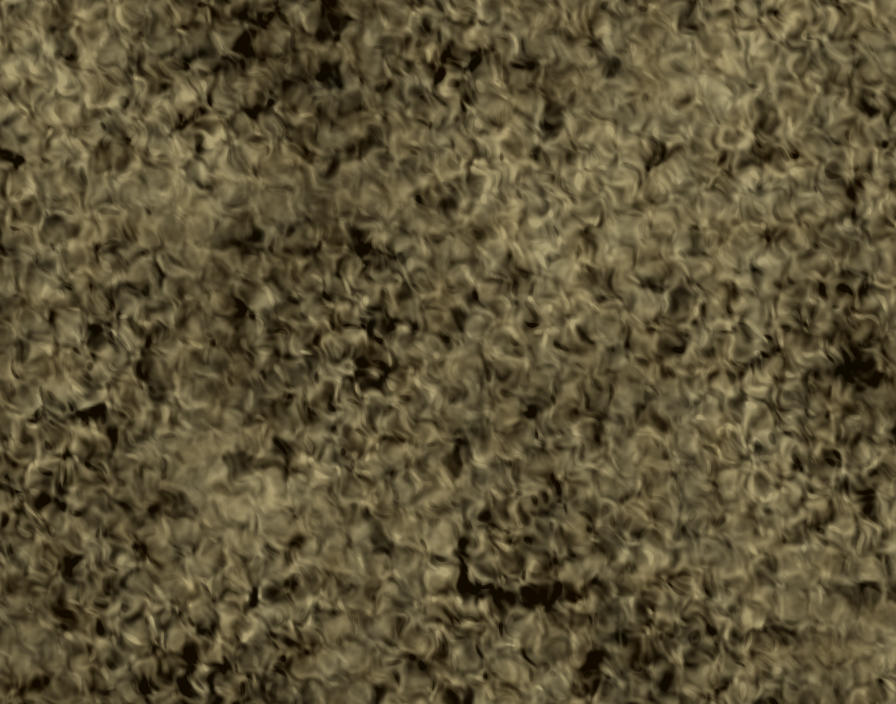
Write a WebGL 2 fragment shader that draws this texture.

```glsl
#version 300 es
precision highp float;
// Rough olive-brown stone: leaning grains and flecks, small pits and broad uneven shading.

uniform vec2 u_resolution;
out vec4 outColor;

const vec3 SHADOW = vec3(0.13, 0.10, 0.04);
const vec3 HIGHLIGHT = vec3(0.56, 0.51, 0.36);
const float BASE_TONE = 0.58;       // 0 = shadow, 1 = highlight
const float LEAN = 2.1;             // main grain direction, radians
const float LEAN_SPREAD = 1.3;      // random turn of single flecks
const float GRAIN_SCALE = 46.0;     // grains per canvas height
const float GRAIN_STRETCH = 0.62;
const float GRAIN_TONE = 0.42;
const float RELIEF_TONE = 0.46;
const vec2 LIGHT_STEP = vec2(-0.006, 0.009);
const float FLECK_SCALE = 35.0;
const vec2 FLECK_SIZE = vec2(0.60, 0.27);
const float FLECK_TONE = 0.29;
const float PIT_SCALE = 16.0;
const float PIT_TONE = 0.42;
const float PATCH_SCALE = 2.7;
const float PATCH_TONE = 0.45;
const float SIDE_LIGHT = 0.12;      // brightening towards the right

float hash(vec2 p) {
    return fract(sin(dot(p, vec2(127.1, 311.7))) * 43758.5453);
}

mat2 rotation(float angle) {
    float c = cos(angle), s = sin(angle);
    return mat2(c, -s, s, c);
}

float cornerSlope(vec2 cell, vec2 offset) {
    float angle = 6.28319 * hash(cell);
    return dot(vec2(cos(angle), sin(angle)), offset);
}

// Gradient noise centred on zero
float noise(vec2 p) {
    vec2 i = floor(p), f = fract(p);
    vec2 w = f * f * f * (f * (f * 6.0 - 15.0) + 10.0);
    vec2 e = vec2(1.0, 0.0);
    float low = mix(cornerSlope(i, f), cornerSlope(i + e.xy, f - e.xy), w.x);
    float high = mix(cornerSlope(i + e.yx, f - e.yx), cornerSlope(i + e.xx, f - e.xx), w.x);
    return mix(low, high, w.y);
}

// Height of the grains, stretched along the lean
float grainHeight(vec2 p) {
    vec2 q = rotation(LEAN) * p * GRAIN_SCALE * vec2(GRAIN_STRETCH, 1.0);
    return noise(q) + 0.5 * noise(q * 2.1 + 17.3);
}

// Elongated flecks, each with its own angle, size and tone
float flecks(vec2 p) {
    vec2 cell = floor(p);
    float tone = 0.0;
    for (int y = -1; y <= 1; y++) {
        for (int x = -1; x <= 1; x++) {
            vec2 id = cell + vec2(x, y);
            vec2 centre = id + vec2(hash(id + 3.7), hash(id + 8.1));
            float angle = LEAN + LEAN_SPREAD * (hash(id + 14.9) - 0.5);
            vec2 size = FLECK_SIZE * mix(0.7, 1.1, hash(id + 21.3));
            float d = length(rotation(angle) * (p - centre) / size);
            tone += (1.0 - smoothstep(0.45, 1.0, d)) * (2.0 * hash(id + 33.7) - 1.0);
        }
    }
    return tone;
}

void main() {
    vec2 p = gl_FragCoord.xy / u_resolution.y;
    float aspect = u_resolution.x / u_resolution.y;

    // Bend the grains so that their outlines turn irregular
    vec2 bend = vec2(noise(p * 30.0 + 5.2), noise(p * 30.0 + 41.8));
    vec2 q = p + 0.014 * bend;

    // Broad light and dark areas
    float areas = noise(p * PATCH_SCALE + 2.4) + 0.65 * noise(p * PATCH_SCALE * 2.4 + 9.6);
    float side = SIDE_LIGHT * (p.x / aspect - 0.5);

    // Grains lit from the upper left
    float height = grainHeight(q);
    float relief = height - grainHeight(q + LIGHT_STEP);
    float roughness = 1.0 + 0.8 * noise(p * 5.0 + 61.0);
    float grain = GRAIN_TONE * height + RELIEF_TONE * relief;
    grain += FLECK_TONE * (flecks(q * FLECK_SCALE) + flecks(q * FLECK_SCALE * 1.4 + 50.5));

    // Scattered hollows
    float pit = smoothstep(0.15, 0.45, noise(q * PIT_SCALE + 27.0) - 0.15 * height);

    float tone = BASE_TONE + PATCH_TONE * areas + side + roughness * grain - PIT_TONE * pit;
    tone += 0.1 * noise(p * 120.0);
    vec3 color = mix(SHADOW, HIGHLIGHT, clamp(tone, -0.15, 1.25));

    // Faint drift between warm and green
    color += vec3(0.016, 0.0, -0.016) * noise(p * 20.0 + 73.0);
    outColor = vec4(clamp(color, 0.0, 1.0), 1.0);
}
```
